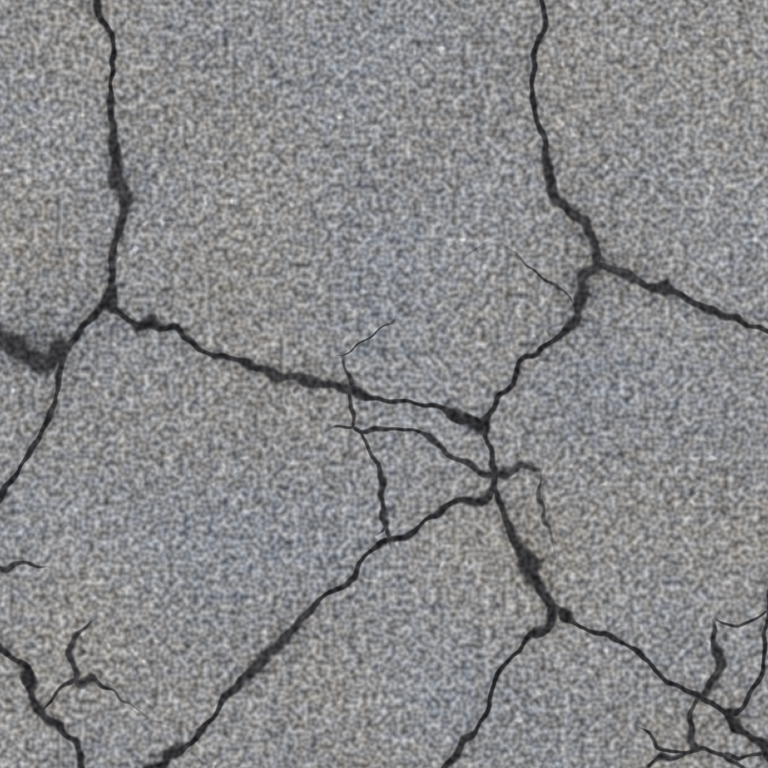
Reproduce this texture procedurally as a Shadertoy shader.

```glsl
const vec3 STONE = vec3(0.551, 0.553, 0.560);
const vec3 CRACK_DARK = vec3(0.165, 0.165, 0.175);
const vec3 WARM_TINT = vec3(0.012, 0.002, -0.014);

vec2 hash2(vec2 p) {
    vec3 h = fract(vec3(p.xyx) * vec3(0.1031, 0.1030, 0.0973));
    h += dot(h, h.yzx + 33.33);
    return fract((h.xx + h.yz) * h.zy);
}

// Unit gradient at a lattice corner, projected on the offset to the point
float cornerSlope(vec2 corner, vec2 offset) {
    float angle = 6.2832 * hash2(corner).x;
    return dot(vec2(cos(angle), sin(angle)), offset);
}

float gradientNoise(vec2 p) {
    vec2 i = floor(p), f = fract(p);
    vec2 u = f * f * f * (f * (f * 6.0 - 15.0) + 10.0);
    vec2 e = vec2(1.0, 0.0);
    float low = mix(cornerSlope(i, f), cornerSlope(i + e, f - e), u.x);
    float high = mix(cornerSlope(i + e.yx, f - e.yx), cornerSlope(i + e.xx, f - e.xx), u.x);
    return mix(low, high, u.y);
}

vec2 noisePair(vec2 p) {
    return vec2(gradientNoise(p), gradientNoise(p + vec2(41.7, 83.2)));
}

// Bends straight cell borders into wandering, ragged lines
vec2 warp(vec2 p) {
    return p + 0.095 * noisePair(p * 3.5)
             + 0.024 * noisePair(p * 13.0 + 7.0)
             + 0.009 * noisePair(p * 42.0 + 19.0);
}

vec2 cellPoint(vec2 cell, float jitter) {
    return 0.5 + jitter * (hash2(cell) - 0.5);
}

// Distance to the nearest border between irregular cells
float cellBorder(vec2 p, float scale, float jitter) {
    p *= scale;
    vec2 base = floor(p), f = fract(p);
    vec2 nearCell = vec2(0.0), nearOffset = vec2(0.0);
    float nearest = 8.0;
    for (int y = -1; y <= 1; y++)
    for (int x = -1; x <= 1; x++) {
        vec2 cell = vec2(x, y);
        vec2 offset = cell + cellPoint(base + cell, jitter) - f;
        float d = dot(offset, offset);
        if (d < nearest) { nearest = d; nearCell = cell; nearOffset = offset; }
    }
    float border = 8.0;
    for (int y = -2; y <= 2; y++)
    for (int x = -2; x <= 2; x++) {
        vec2 cell = nearCell + vec2(x, y);
        vec2 offset = cell + cellPoint(base + cell, jitter) - f;
        vec2 gap = offset - nearOffset;
        if (dot(gap, gap) > 0.0001)
            border = min(border, dot(0.5 * (offset + nearOffset), normalize(gap)));
    }
    return border / scale;
}

float crackLine(float dist, float halfWidth) {
    return 1.0 - smoothstep(halfWidth * 0.45, halfWidth + 0.0025, dist);
}

// Fine mineral grain, centred on zero
float stoneGrain(vec2 p) {
    return 0.25 * gradientNoise(p * 155.0)
         + 0.20 * gradientNoise(p * 97.0 + 31.0)
         + 0.08 * gradientNoise(p * 43.0 + 57.0)
         + 0.03 * gradientNoise(p * 6.0 + 11.0);
}

// Pale chips, denser in some patches
float paleFlecks(vec2 p) {
    float patches = smoothstep(-0.35, 0.45, gradientNoise(p * 9.0 + 3.0));
    return patches * smoothstep(0.26, 0.58, gradientNoise(p * 88.0 + 71.0));
}

void mainImage(out vec4 fragColor, in vec2 fragCoord) {
    vec2 uv = fragCoord / iResolution.y;
    float grain = stoneGrain(uv);

    // Stone surface
    vec3 color = STONE + grain + 0.17 * paleFlecks(uv);
    color += WARM_TINT * (2.0 * gradientNoise(uv * 5.0 + 23.0) + 2.0 * gradientNoise(uv * 60.0));

    // Main cracks open and narrow along their length
    vec2 bent = warp(uv + vec2(3.2, 5.6));
    float mainDist = cellBorder(bent, 2.1, 0.85);
    float opening = smoothstep(-0.1, 0.55, gradientNoise(uv * 4.5 + 13.0));
    float ragged = 1.0 + 0.8 * gradientNoise(uv * 36.0 + 5.0);
    float crack = crackLine(mainDist, mix(0.0036, 0.0100, opening) * ragged);

    // Thin side cracks taper out away from the broken patches
    float sideDist = cellBorder(bent + 9.0, 5.2, 0.9);
    float broken = smoothstep(0.12, 0.32, gradientNoise(uv * 2.6 + 37.0));
    broken *= 1.0 - smoothstep(0.07, 0.16, mainDist);
    float sideCrack = crackLine(sideDist, 0.0032 * broken * ragged) * smoothstep(0.0, 0.4, broken);
    crack = max(crack, 0.9 * sideCrack);

    // Worn rims and dark, gritty crack floors
    float rim = exp(-mainDist / mix(0.006, 0.014, opening));
    color -= rim * mix(0.07, 0.20, opening);
    vec3 crackFloor = CRACK_DARK + 0.45 * grain + 0.07 * opening;
    color = mix(color, crackFloor, crack * 0.96);

    fragColor = vec4(clamp(color, 0.0, 1.0), 1.0);
}
```
